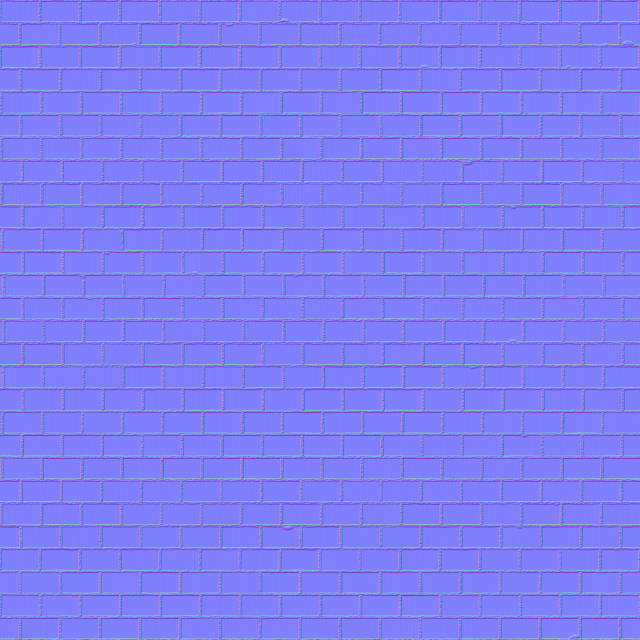
Reproduce this texture map procedurally as a WebGL 1 fragment shader.

```glsl
precision highp float;
// Tangent-space normal map of a running-bond brick wall with grooved faces and chipped edges.
uniform vec2 u_resolution;

const float TAU = 6.2831853;
const vec2 BRICKS = vec2(16.0, 28.0);         // bricks across and down
const vec2 GRAIN_CELLS = vec2(200.0, 360.0);  // mortar grain, stretched along the rows
const float JOINT_HALF = 0.0019;              // half width of the mortar joint
const float BEVEL = 0.0007;                   // half width of the brick edge ramp
const float GROOVES = 13.0;                   // grooves per brick
const float RELIEF = 0.74;                    // strength of the sideways tint
const float JOINT_SHADE = 0.15;               // loss of blue in rough joints

float hash(vec2 p, float seed) {
  return fract(sin(dot(p, vec2(127.1, 311.7)) + seed * 17.3) * 43758.5);
}

// Distance to the nearest scattered point, wrapping at the canvas edge
float cellular(vec2 p, vec2 cells) {
  vec2 g = p * cells;
  vec2 id = floor(g);
  vec2 f = fract(g);
  float nearest = 2.0;
  for (int j = -1; j <= 1; j++) {
    for (int i = -1; i <= 1; i++) {
      vec2 o = vec2(float(i), float(j));
      vec2 c = mod(id + o, cells);
      vec2 site = o + vec2(hash(c, 1.0), hash(c, 2.0));
      nearest = min(nearest, length(site - f));
    }
  }
  return nearest;
}

// Smooth wobble in about -1..1
float layeredSines(vec2 p, float phase) {
  vec2 a = p * TAU;
  return 0.45 * sin(a.x * 19.0 + a.y * 23.0 + phase)
       + 0.35 * sin(a.x * 43.0 - a.y * 61.0 + phase * 2.3)
       + 0.20 * sin(a.x * 97.0 + a.y * 113.0 + phase * 3.7);
}

// Half-brick stagger with a slow drift and a small jitter per row
float rowShift(float row) {
  float drift = 0.04 * (1.0 - cos(TAU * row / BRICKS.y));
  float jitter = 0.03 * (hash(vec2(row, 3.0), 3.0) - 0.5);
  return 0.5 * (1.0 - mod(row, 2.0)) + drift + jitter;
}

// Positive inside a dent on the top or bottom edge of a few bricks
float chipDepth(vec2 q, vec2 halfSize, vec2 id) {
  float chipped = step(0.968, hash(id, 4.0));
  float along = 2.0 * hash(id, 5.0) - 1.0;
  float side = hash(id, 6.0) < 0.5 ? -1.0 : 1.0;
  float size = hash(id, 7.0);
  float radius = mix(-1.0, mix(0.004, 0.010, size * size), chipped);
  vec2 offset = q - halfSize * vec2(along, side);
  return radius - length(offset / vec2(1.5, 0.8));
}

// Fine vertical ribs whose strength varies over the face
float grooves(float x, vec2 id) {
  float strength = 0.65 + 0.35 * sin(x * TAU * 3.0 + TAU * hash(id, 8.0));
  return strength * sin(x * TAU * GROOVES + TAU * hash(id, 9.0));
}

// x: surface height, y: how much of the point is rough joint or chip
vec2 wallSurface(vec2 p) {
  float row = mod(floor(p.y * BRICKS.y), BRICKS.y);
  vec2 g = p * BRICKS - vec2(rowShift(row), 0.0);
  vec2 id = vec2(mod(floor(g.x), BRICKS.x), row);
  vec2 local = fract(g) - 0.5;
  vec2 q = local / BRICKS;

  // Brick outline
  vec2 halfSize = 0.5 / BRICKS - JOINT_HALF;
  halfSize.x -= 0.0004 * hash(id, 10.0);
  vec2 edge = abs(q) - halfSize;
  float d = max(edge.x, edge.y);
  d += 0.0003 * layeredSines(p, TAU * hash(id, 11.0));
  float face = 1.0 - smoothstep(-BEVEL, BEVEL, d);

  // Raised face with its own height, tilt and dents
  float grain = cellular(p, GRAIN_CELLS) - 0.45;
  float top = mix(0.0007, 0.0014, hash(id, 12.0));
  top += 0.0014 * local.x * (hash(id, 13.0) - 0.5);
  top += 0.00006 * grooves(local.x, id);
  float chip = chipDepth(q, halfSize, id) + 0.002 * grain;
  float dent = smoothstep(0.0, 0.004, chip);
  top += dent * (0.0012 * grain - 0.0016);

  float rough = smoothstep(-0.0021, -0.0004, d);
  return vec2(mix(0.0010 * grain, top, face), max(rough, 0.6 * dent));
}

// Slopes by central differences; green points down the wall
vec3 wallNormal(vec2 p, vec2 e) {
  float dx = wallSurface(p + vec2(e.x, 0.0)).x - wallSurface(p - vec2(e.x, 0.0)).x;
  float dy = wallSurface(p + vec2(0.0, e.y)).x - wallSurface(p - vec2(0.0, e.y)).x;
  return normalize(vec3(-dx / (2.0 * e.x), dy / (2.0 * e.y), 1.0));
}

void main() {
  vec2 p = gl_FragCoord.xy / u_resolution;
  vec2 blur = max(vec2(0.0007), 0.5 / u_resolution);
  vec3 n = wallNormal(p, blur) * vec3(RELIEF, RELIEF, 0.985);
  n.z -= JOINT_SHADE * wallSurface(p).y;
  gl_FragColor = vec4(0.5 + 0.5 * n, 1.0);
}
```
